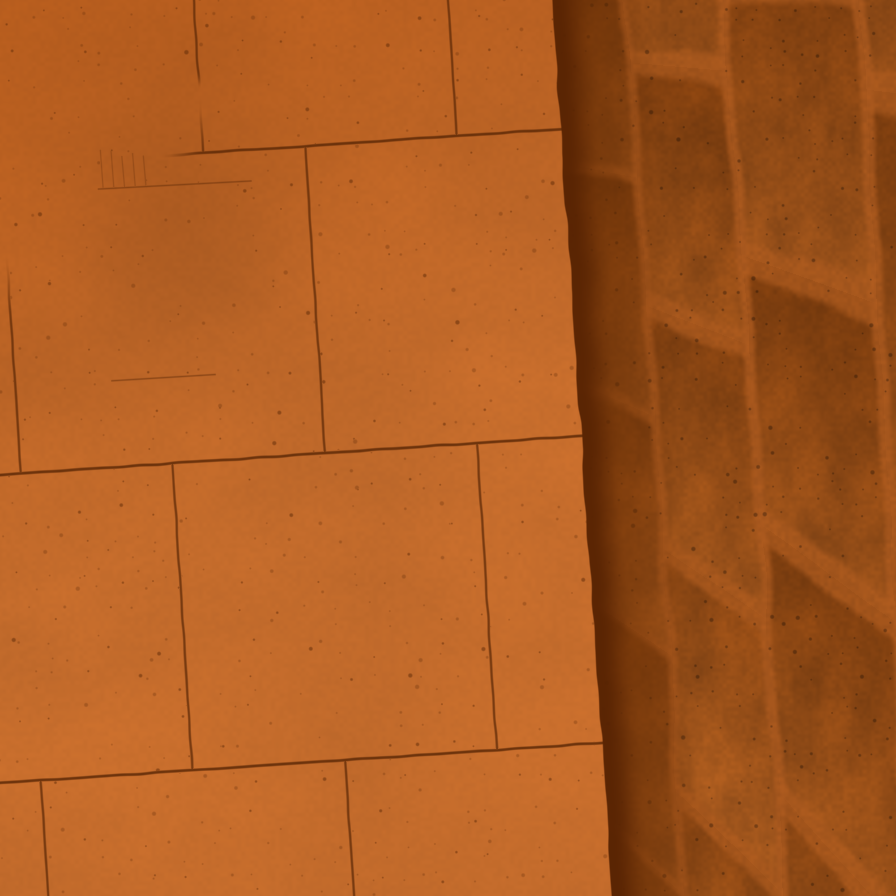
Give the GLSL for this texture, as a Shadertoy shader.

```glsl
// Draws a warm-lit ashlar wall beside a shadowed, receding wall of rough stone blocks.

float hash(vec2 p) {
    return fract(sin(dot(p, vec2(127.1, 311.7))) * 43758.5);
}

float noise(vec2 p) {
    vec2 i = floor(p), f = fract(p);
    f = f * f * (3.0 - 2.0 * f);
    return mix(mix(hash(i), hash(i + vec2(1, 0)), f.x),
               mix(hash(i + vec2(0, 1)), hash(i + vec2(1, 1)), f.x), f.y);
}

float fbm(vec2 p) {
    float sum = 0.0, amp = 0.5;
    for (int i = 0; i < 5; i++) {
        sum += amp * noise(p);
        p = mat2(0.8, 0.6, -0.6, 0.8) * p * 2.03 + 7.3;
        amp *= 0.5;
    }
    return sum;
}

// Coverage of a stroke at distance d
float stroke(float d, float halfWidth, float soft) {
    return 1.0 - smoothstep(halfWidth - soft, halfWidth + soft, abs(d));
}

float segment(vec2 p, vec2 a, vec2 b) {
    vec2 ab = b - a;
    return length(p - a - ab * clamp(dot(p - a, ab) / dot(ab, ab), 0.0, 1.0));
}

// Sparse dark pits, at most one per cell
float pits(vec2 p, float cells, float density, float soft) {
    vec2 cell = floor(p * cells);
    vec2 center = (cell + 0.2 + 0.6 * vec2(hash(cell), hash(cell + 31.7))) / cells;
    float radius = mix(0.0008, 0.0024, pow(hash(cell + 5.1), 3.0));
    return stroke(length(p - center), radius, soft) * step(hash(cell + 9.4), density);
}

// Thin joints of the tilted running bond
float ashlarJoints(vec2 p, float soft) {
    const float COURSE = 0.344, BLOCK = 0.341;
    float v = (p.y + 0.067 * p.x - 0.186) / COURSE;
    float row = floor(v) + 1.0;
    float bed = (v - floor(v + 0.5)) * COURSE;
    float u = p.x - 0.065 * p.y - (mod(row, 2.0) < 0.5 ? 0.159 : -0.011);
    if (row < 0.5 && p.x < 0.4) u -= 0.057;
    float head = u - floor(u / BLOCK + 0.5) * BLOCK;
    float wobble = 0.0012 * (noise(p * 45.0) - 0.5);
    float lines = max(stroke(bed + wobble, 0.0015, soft), 0.88 * stroke(head + wobble, 0.0013, soft));
    // Worn patch where the joints vanish
    float worn = (1.0 - smoothstep(0.18, 0.23, p.x + 0.7 * (p.y - 0.17)))
               * smoothstep(0.08, 0.10, p.y) * (1.0 - smoothstep(0.28, 0.36, p.y));
    return lines * (1.0 - worn);
}

float scratches(vec2 p, float soft) {
    float s = 0.6 * stroke(segment(p, vec2(0.11, 0.211), vec2(0.28, 0.202)), 0.0008, soft);
    s = max(s, 0.6 * stroke(segment(p, vec2(0.125, 0.425), vec2(0.24, 0.418)), 0.0008, soft));
    for (int i = 0; i < 5; i++) {
        float k = float(i);
        vec2 top = vec2(0.112 + 0.012 * k, 0.167 + 0.008 * hash(vec2(k, 2.0)));
        s = max(s, 0.4 * stroke(segment(p, top, vec2(top.x + 0.003, 0.209)), 0.0006, soft));
    }
    return s;
}

vec3 ashlar(vec2 p, float soft) {
    float light = smoothstep(-0.05, 0.75, p.y + 0.4 * p.x);
    vec3 col = mix(vec3(0.71, 0.36, 0.115), vec3(0.775, 0.425, 0.172), light);
    col *= 0.94 + 0.12 * fbm(p * vec2(5.0, 7.0) + 2.0);
    col *= 0.985 + 0.03 * noise(p * 210.0);
    col *= 1.0 - 0.06 * exp(-40.0 * dot(p - vec2(0.22, 0.28), p - vec2(0.22, 0.28)));
    float pit = max(0.6 * pits(p, 27.0, 0.4, soft), 0.35 * pits(p + 0.37, 53.0, 0.25, soft));
    float dark = max(max(ashlarJoints(p, soft), scratches(p, soft)), pit);
    return mix(col, vec3(0.38, 0.17, 0.03), 0.88 * dark);
}

// One column of blocks: t runs 0..1 across, beds fan out with depth
vec3 blockColumn(vec2 p, float t, float id, float start, float spacing, float fan, float halfBed) {
    float v = (p.y / (1.0 + fan * t) - start) / spacing;
    float bed = (v - floor(v + 0.5)) * spacing + 0.012 * (fbm(p * 22.0) - 0.5);
    float tone = 0.6 * fract(v) + 0.3 * hash(vec2(id, floor(v))) + 0.25 * p.y;
    vec3 stone = mix(vec3(0.47, 0.225, 0.045), vec3(0.63, 0.335, 0.11), clamp(tone, 0.0, 1.0));
    stone *= 0.84 + 0.32 * fbm(p * vec2(32.0, 20.0));
    return mix(stone, vec3(0.66, 0.345, 0.115), 0.8 * stroke(bed, halfBed, 0.006));
}

vec3 roughWall(vec2 p, float edge, float soft) {
    float bend = 0.006 * (noise(vec2(p.y * 14.0, 3.0)) - 0.5);
    float a = 0.697 + p.y * (0.080 - 0.015 * p.y) + bend;
    float b = 0.805 + p.y * (0.085 - 0.015 * p.y) - bend;
    float c = 0.960 + 0.058 * p.y + bend;
    vec3 col;
    if (p.x < a) col = blockColumn(p, (p.x - edge) / (a - edge), 1.0, 0.182, 0.245, 0.09, 0.007);
    else if (p.x < b) col = blockColumn(p, (p.x - a) / (b - a), 2.0, 0.070, 0.271, 0.13, 0.015);
    else if (p.x < c) col = blockColumn(p, (p.x - b) / (c - b), 3.0, 0.285, 0.300, 0.19, 0.020);
    else col = blockColumn(p, (p.x - c) / 0.16, 4.0, 0.100, 0.500, 0.20, 0.022);
    // Pale upright mortar
    float mortar = max(stroke(p.x - a, 0.005, 0.004), max(stroke(p.x - b, 0.006, 0.004), stroke(p.x - c, 0.007, 0.004)));
    col = mix(col, vec3(0.67, 0.35, 0.12), 0.75 * mortar);
    col *= 0.96 + 0.08 * noise(p * 230.0);
    col *= 1.0 - 0.3 * pits(p, 60.0, 0.35, soft);
    // Shadow cast along the corner
    float depth = p.x - edge;
    col = mix(col, vec3(0.43, 0.195, 0.025), 0.6 * (1.0 - smoothstep(0.03, 0.12, depth)));
    return mix(col, vec3(0.34, 0.135, 0.008), 0.9 * (1.0 - smoothstep(0.005, 0.045, depth)));
}

void mainImage(out vec4 fragColor, in vec2 fragCoord) {
    vec2 p = fragCoord / iResolution.xy;
    p.y = 1.0 - p.y; // measured downward from the top
    float soft = 1.0 / iResolution.y;
    float edge = 0.616 + 0.067 * p.y + 0.003 * (noise(vec2(p.y * 40.0, 8.0)) - 0.5);
    float corner = smoothstep(-soft, soft, p.x - edge);
    fragColor = vec4(mix(ashlar(p, soft), roughWall(p, edge, soft), corner), 1.0);
}
```
